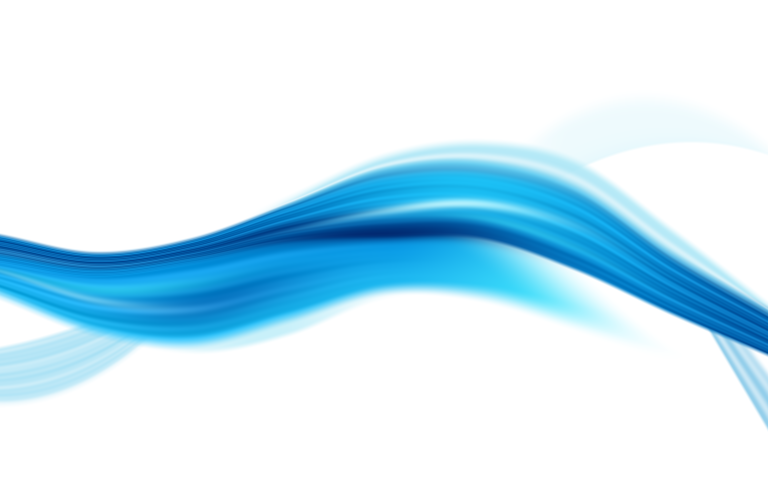
Reproduce this background procedurally as a WebGL 2 fragment shader.

```glsl
#version 300 es
precision highp float;
// Glossy blue ribbons sweeping across a white ground, with pale veils and wisps.
// Spline curves bound each sheet; its colour is a gradient across the sheet,
// with soft glows and layered sine streaks that follow the flow.
uniform vec2 u_resolution;
out vec4 fragColor;

// Catmull-Rom curve through nine evenly spaced heights
float spline(float k[9], float x) {
  float f = clamp(x, 0.0, 0.9999) * 8.0;
  int i = int(f);
  float t = fract(f);
  float b = k[i], c = k[i + 1];
  float a = i > 0 ? k[i - 1] : 2.0 * b - c;
  float d = i < 7 ? k[i + 2] : 2.0 * c - b;
  return b + 0.5 * t * (c - a + t * (2.0 * a - 5.0 * b + 4.0 * c - d + t * (3.0 * (b - c) + d - a)));
}

float bump(float x, float centre, float width) {
  float d = (x - centre) / width;
  return exp(-d * d);
}

// Coverage between two heights, each with its own softness
float band(float y, float lo, float hi, float softLo, float softHi) {
  return smoothstep(lo - softLo, lo + softLo, y) * (1.0 - smoothstep(hi - softHi, hi + softHi, y));
}

// Fine flowing lines, from -1 to 1
float streaks(float s, float x) {
  return 0.5 * sin(s * 23.0 + 3.0 * x) + 0.3 * sin(s * 47.0 - 5.0 * x + 1.0) + 0.2 * sin(s * 83.0 + 7.0 * x);
}

void main() {
  vec2 p = gl_FragCoord.xy / u_resolution;
  float x = p.x, y = p.y;
  float veilTop = spline(float[9](0.51, 0.473, 0.502, 0.585, 0.673, 0.702, 0.663, 0.52, 0.365), x);
  float top = spline(float[9](0.51, 0.473, 0.502, 0.573, 0.644, 0.656, 0.602, 0.465, 0.35), x);
  float crease = spline(float[9](0.462, 0.433, 0.458, 0.496, 0.508, 0.504, 0.438, 0.346, 0.26), x);
  float base = spline(float[9](0.379, 0.302, 0.277, 0.329, 0.388, 0.381, 0.329, 0.267, 0.21), x);
  vec3 navy = vec3(0.0, 0.14, 0.42), deep = vec3(0.01, 0.33, 0.63);
  vec3 blue = vec3(0.02, 0.54, 0.83), cyan = vec3(0.12, 0.73, 0.95);
  vec3 aqua = vec3(0.27, 0.9, 0.99), pale = vec3(0.71, 0.92, 0.97);
  vec3 col = vec3(1.0);

  // High wisp on the right
  float lo = 0.704 - 2.6 * (x - 0.9) * (x - 0.9);
  float hi = 0.792 - 4.0 * (x - 0.84) * (x - 0.84);
  float s = (y - lo) / max(hi - lo, 0.01);
  float a = band(y, lo, hi, 0.004, 0.025) * smoothstep(0.64, 0.74, x);
  col = mix(col, pale, a * (0.22 + 0.25 * exp(-5.0 * max(s, 0.0)) * (1.3 - x)));

  // Low wisp on the left
  lo = 0.163 + 3.6 * x * x;
  hi = 0.275 + 0.3 * x + 1.3 * x * x;
  s = (y - lo) / max(hi - lo, 0.01);
  a = band(y, lo, hi, 0.015, 0.006) * (1.0 - smoothstep(0.16, 0.28, x));
  col = mix(col, vec3(0.6, 0.86, 0.95), a * (0.68 + 0.18 * streaks(s * 0.8, x)));

  // Falling wisp at the right edge
  lo = 0.302 - 2.7 * (x - 0.927);
  hi = 0.29 - 2.1 * (x - 0.965);
  s = (y - lo) / max(hi - lo, 0.01);
  a = band(y, lo, hi, 0.008, 0.02) * (1.0 - smoothstep(crease, crease + 0.02, y));
  col = mix(col, vec3(0.58, 0.81, 0.92), a * (0.75 + 0.25 * sin(s * 14.0)));

  // Veil arching over the crest
  s = (y - top) / max(veilTop - top, 0.004);
  a = band(y, top - 0.02, veilTop, 0.01, 0.012) * smoothstep(0.31, 0.42, x);
  vec3 veil = mix(vec3(0.52, 0.84, 0.94), pale, clamp(s, 0.0, 1.0));
  veil = mix(veil, vec3(1.0), 0.55 * bump(s, 0.4, 0.17));
  col = mix(col, veil, 0.85 * a);

  // Thin veil under the lower edge
  lo = base - 0.026 * bump(x, 0.37, 0.12);
  a = band(y, lo, base + 0.03, 0.008, 0.02) * bump(x, 0.35, 0.13);
  col = mix(col, pale, 0.75 * a);

  // Lower sheet, dissolving toward its right tip
  s = (y - base) / max(crease - base, 0.01);
  vec3 sheet = mix(cyan, vec3(0.03, 0.6, 0.9), smoothstep(0.1, 0.9, s));
  sheet = mix(sheet, aqua, smoothstep(0.5, 0.76, x) * 0.95);
  sheet = mix(sheet, vec3(0.01, 0.4, 0.71), 0.8 * bump(x, 0.28, 0.13) * bump(s, 0.47, 0.24));
  sheet += 0.09 * streaks(s * 0.7, x) * (1.0 - smoothstep(0.15, 0.6, x));
  sheet = mix(sheet, pale, 0.5 * bump(s, 0.68 - x, 0.07) * bump(x, 0.08, 0.13));
  sheet = mix(sheet, aqua, 0.6 * bump(s, 0.72, 0.09) * bump(x, 0.15, 0.14));
  sheet = mix(sheet, navy, 0.85 * bump(s, 1.03, 0.12) * bump(x, 0.51, 0.17));
  float soft = mix(0.016, 0.035, smoothstep(0.5, 0.85, x));
  a = band(y, base + 0.008, crease + 0.012, soft, 0.012);
  a *= 1.0 - smoothstep(0.69, 0.9, x + 0.13 * clamp(s, 0.0, 1.0));
  col = mix(col, sheet, a);

  // Upper sheet: bright crest, dark crease, striped ends
  s = (y - crease) / max(top - crease, 0.01);
  float crest = bump(x, 0.62, 0.17);
  sheet = mix(blue, vec3(0.1, 0.74, 0.95), crest * smoothstep(0.12, 0.5, s));
  sheet = mix(sheet, deep, 0.85 * (1.0 - smoothstep(0.22, 0.48, x)) * bump(s, 0.5, 0.5));
  sheet = mix(sheet, deep, 0.7 * smoothstep(0.78, 1.0, x));
  sheet += vec3(0.05, 0.12, 0.12) * streaks(s, x) * (1.0 - 0.75 * crest);
  sheet = mix(sheet, navy, 0.95 * bump(s, 0.03, 0.2) * bump(x, 0.49, 0.2));
  sheet = mix(sheet, navy, 0.6 * bump(s, 0.38, 0.14) * bump(x, 0.36, 0.1));
  sheet = mix(sheet, vec3(0.8, 0.98, 1.0), 0.85 * bump(s, 0.45 + 0.7 * (x - 0.6), 0.07) * bump(x, 0.59, 0.13));
  sheet = mix(sheet, aqua, 0.45 * bump(s, 0.28, 0.06) * bump(x, 0.68, 0.12));
  sheet = mix(sheet, vec3(0.38, 0.66, 0.83), 0.6 * bump(s, 0.94, 0.08) * bump(x, 0.59, 0.17));
  soft = mix(0.028, 0.006, smoothstep(0.0, 0.4, x));
  a = band(y, crease, top, soft, mix(0.006, 0.016, smoothstep(0.3, 0.7, x)));
  col = mix(col, sheet, a);

  fragColor = vec4(clamp(col, 0.0, 1.0), 1.0);
}
```
